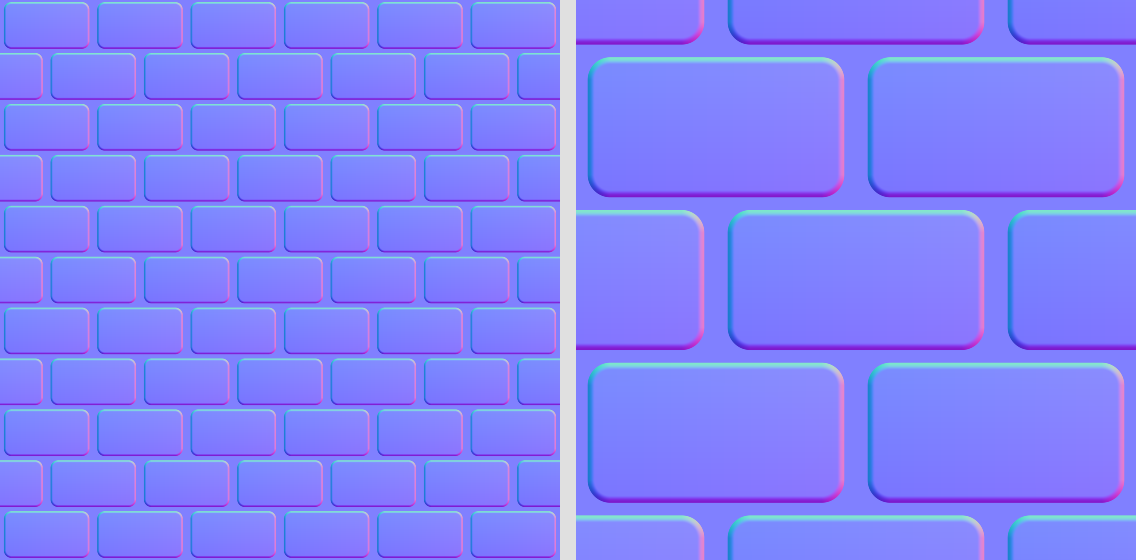
Left, the full canvas; right, a detail of the centre.
Give the GLSL for this texture map, as a WebGL 2 fragment shader.

```glsl
#version 300 es
precision highp float;
// Tangent-space normal map of a running-bond brick wall, 6 bricks by 11 courses.
// Each brick is a rounded box whose distance gradient tilts a narrow bevel;
// its face is slightly domed, with a faint random tilt per brick.

uniform vec2 u_resolution;
out vec4 fragColor;

const vec2 GRID = vec2(6.0, 11.0);
const vec2 BRICK_HALF = vec2(0.0764, 0.0417);
const float CORNER_RADIUS = 0.0135;
const float BEVEL_WIDTH = 0.0045;
const float BEVEL_SLOPE = 1.3;
const vec2 DOME_SLOPE = vec2(0.075, 0.10);
const vec2 FACE_BIAS = vec2(0.02, 0.01);
const float TILT_VARIATION = 0.02;

float hash(vec2 p) {
    return fract(sin(dot(p, vec2(127.1, 311.7))) * 43758.5453);
}

// Signed distance in x, outward unit gradient in yz
vec3 roundedBox(vec2 p, vec2 halfSize, float radius) {
    vec2 side = vec2(p.x < 0.0 ? -1.0 : 1.0, p.y < 0.0 ? -1.0 : 1.0);
    vec2 q = abs(p) - halfSize + radius;
    vec2 outer = max(q, 0.0);
    float reach = length(outer);
    float dist = reach + min(max(q.x, q.y), 0.0) - radius;
    vec2 straight = q.x > q.y ? vec2(1.0, 0.0) : vec2(0.0, 1.0);
    vec2 gradient = reach > 0.0 ? outer / reach : straight;
    return vec3(dist, side * gradient);
}

// Position from the brick centre in xy, wrapped brick index in zw
vec4 brickCell(vec2 uv, vec2 grid) {
    vec2 p = uv * grid;
    p.x += 0.5 * mod(floor(p.y), 2.0);
    vec2 id = mod(floor(p), grid);
    return vec4((fract(p) - 0.5) / grid, id);
}

// Surface slope of a brick face: dome plus a small tilt of its own
vec2 faceSlope(vec2 p, vec2 id) {
    vec2 tilt = vec2(hash(id), hash(id + 17.3)) - 0.5;
    return FACE_BIAS + DOME_SLOPE * p / BRICK_HALF + TILT_VARIATION * tilt;
}

vec3 encodeNormal(vec2 slope) {
    return normalize(vec3(slope, 1.0)) * 0.5 + 0.5;
}

void main() {
    vec2 uv = gl_FragCoord.xy / u_resolution;
    float pixel = 1.0 / min(u_resolution.x, u_resolution.y);

    vec4 cell = brickCell(uv, GRID);
    vec3 box = roundedBox(cell.xy, BRICK_HALF, CORNER_RADIUS);

    // Bevel is steepest at the rim and eases into the face
    float bevel = 1.0 - smoothstep(0.0, BEVEL_WIDTH, -box.x);
    vec2 slope = faceSlope(cell.xy, cell.zw) + BEVEL_SLOPE * bevel * box.yz;

    // Flat mortar around the smoothed brick outline
    float coverage = 1.0 - smoothstep(-0.5 * pixel, 0.5 * pixel, box.x);
    vec3 mortar = encodeNormal(vec2(0.0));
    vec3 brick = encodeNormal(slope);
    fragColor = vec4(mix(mortar, brick, coverage), 1.0);
}
```
